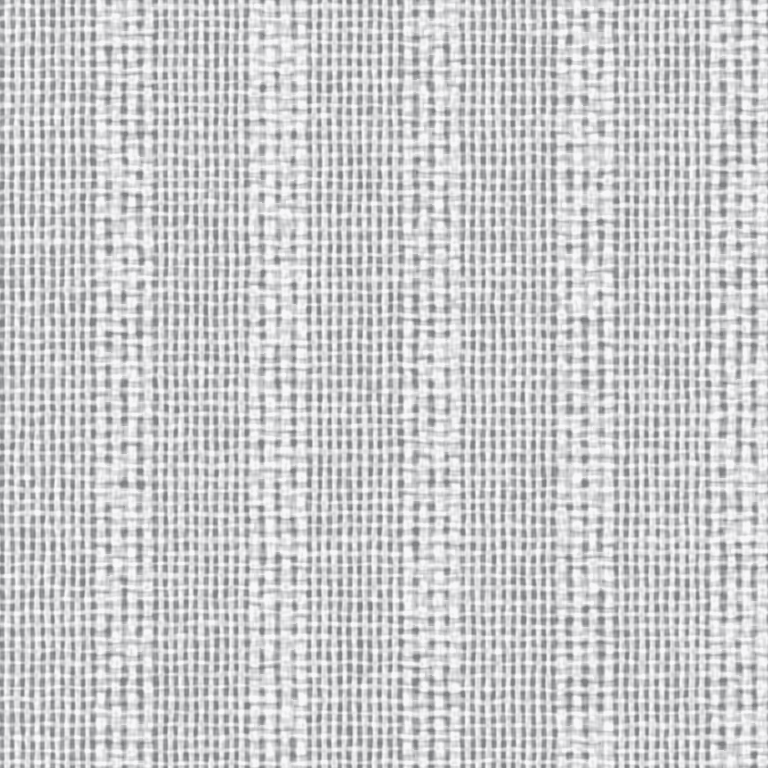
A WebGL 1 fragment shader for this texture:

```glsl
precision highp float;
uniform vec2 u_resolution;

#define BANDS 5.0          // coarse and fine band pairs across
#define BAND_START 0.121   // left edge of the first coarse band
#define COARSE_PART 0.41   // share of a pair taken by the coarse band
#define COARSE_THREADS 4.0
#define FINE_THREADS 9.0
#define WEFT_ROWS 62.0
#define WOBBLE 0.22        // thread wander, in thread pitches
#define SOFTNESS 0.22      // roundness of the thread edges
#define GAP_COLOR vec3(0.5, 0.505, 0.515)
#define YARN_COLOR vec3(0.97, 0.97, 0.975)

const float PI = 3.14159265;

float hash(vec2 p) {
  vec3 q = fract(vec3(p.xyx) * 0.1031);
  q += dot(q, q.yzx + 33.33);
  return fract((q.x + q.y) * q.z);
}

float cornerSlope(vec2 corner, vec2 offset) {
  float angle = 2.0 * PI * hash(corner);
  return dot(vec2(cos(angle), sin(angle)), offset);
}

// Gradient noise, roughly -0.7 to 0.7
float noise(vec2 p) {
  vec2 i = floor(p);
  vec2 f = p - i;
  vec2 s = f * f * f * (f * (f * 6.0 - 15.0) + 10.0);
  vec2 e = vec2(1.0, 0.0);
  float low = mix(cornerSlope(i, f), cornerSlope(i + e.xy, f - e.xy), s.x);
  float high = mix(cornerSlope(i + e.yx, f - e.yx),
                   cornerSlope(i + e.xx, f - e.xx), s.x);
  return mix(low, high, s.y);
}

// Running thread number across the alternating bands
float warpCoord(float pairPos) {
  float p = fract(pairPos);
  float coarse = min(p / COARSE_PART, 1.0) * COARSE_THREADS;
  float fine = max((p - COARSE_PART) / (1.0 - COARSE_PART), 0.0) * FINE_THREADS;
  return floor(pairPos) * (COARSE_THREADS + FINE_THREADS) + coarse + fine;
}

// Rounded coverage of a thread centred in its unit cell
float thread(float coord, float width, float soft) {
  float d = abs(fract(coord) - 0.5) * 2.0;
  return 1.0 - smoothstep(width - soft, width + soft, d);
}

void main() {
  vec2 uv = gl_FragCoord.xy / u_resolution;
  vec2 pixel = 1.0 / u_resolution;

  // Bands
  float pairPos = (uv.x - BAND_START) * BANDS + 1.0;
  float p = fract(pairPos);
  float coarse = smoothstep(0.0, 0.03, p)
               * (1.0 - smoothstep(COARSE_PART - 0.03, COARSE_PART, p));

  // Nearly straight thread coordinates
  float u = warpCoord(pairPos) + WOBBLE * 0.6 * noise(uv * vec2(30.0, 16.0));
  float v = uv.y * WEFT_ROWS + WOBBLE * noise(uv * vec2(34.0, 44.0) + 40.0)
          + WOBBLE * 1.5 * noise(vec2(uv.x * 2.0, uv.y * 20.0) + 90.0);
  float column = floor(u);
  float row = floor(v);
  vec2 gap = floor(vec2(u, v) + 0.5);
  vec2 soft = SOFTNESS + pixel * vec2(60.0, WEFT_ROWS);

  // Vertical threads, thicker in the coarse bands
  float warpWidth = 0.53 + 0.08 * coarse + 0.1 * (hash(vec2(column, 7.0)) - 0.5)
                  + 0.22 * noise(vec2(column * 3.7, uv.y * 42.0));
  float warp = thread(u, warpWidth, soft.x);

  // Horizontal threads, sinking between the verticals
  float slub = noise(vec2(uv.x * 16.0, row * 2.37));
  float weftWidth = 0.36 + 0.1 * (hash(vec2(row, 19.0)) - 0.5) + 0.2 * slub;
  float weft = thread(v, weftWidth, soft.y);
  float sunk = coarse * mod(row, 2.0) * smoothstep(0.2, 0.6, hash(vec2(gap.x, row)));
  weft *= mix(0.6 + 0.25 * slub, 0.9, warp) * (1.0 - 0.5 * sunk);

  // Over and under relief, with light from the upper left
  float weave = sin(PI * u) * sin(PI * v);
  float warpShade = 0.81 + (0.1 + 0.12 * coarse) * weave
                  + 0.09 * sin(2.0 * PI * u) * (1.0 - 0.5 * coarse);
  float weftShade = 0.86 - 0.12 * weave + 0.1 * sin(2.0 * PI * (v - 0.29));
  float gapShade = 0.02 + 0.16 * hash(gap)
                 + 0.4 * coarse * step(0.6, hash(gap + 31.0));
  float shade = mix(gapShade, warpShade, warp);
  shade = mix(shade, weftShade, weft);

  // Shadow below raised weft loops in the coarse bands
  float shadow = thread(v + 0.42, 0.2, soft.y) * hash(vec2(column, gap.y) + 5.0);
  shade -= 0.38 * coarse * shadow;

  // Fibres, mostly along the warp
  shade += 0.25 * noise(uv * vec2(215.0, 70.0));
  shade += 0.15 * noise(uv * vec2(75.0, 200.0) + 13.0);
  shade += 0.02 * noise(uv * vec2(13.0, 9.0) + 71.0);
  shade += 0.05 * coarse;

  gl_FragColor = vec4(mix(GAP_COLOR, YARN_COLOR, clamp(shade, 0.0, 1.0)), 1.0);
}
```
